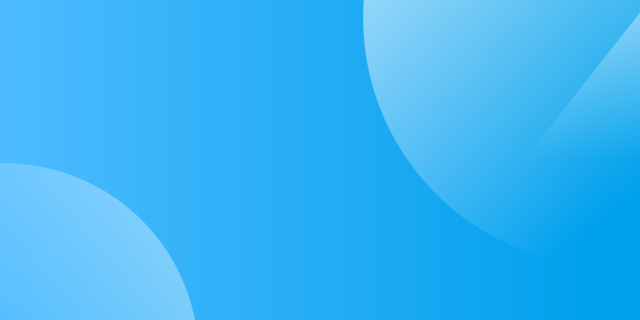
Give the GLSL for this background, as a Shadertoy shader.

```glsl
// Blue backdrop with two translucent discs and a pale diagonal facet.
// A horizontal gradient is veiled with white inside circle distance fields;
// each veil has an opacity that varies linearly across the canvas.

// Positions are in canvas heights, with the origin at the lower left.
const vec3 SKY_LEFT  = vec3(0.305, 0.735, 1.000);
const vec3 SKY_RIGHT = vec3(0.000, 0.630, 0.925);
const float SKY_END  = 1.85;

const vec2 BIG_CENTER    = vec2(1.911, 0.943);
const float BIG_RADIUS   = 0.776;
const vec2 BIG_ANCHOR    = vec2(1.172, 0.987);
const float BIG_OPACITY  = 0.50;
const vec2 BIG_SLOPE     = vec2(-0.305, 0.42);

const vec2 SMALL_CENTER   = vec2(0.013, -0.118);
const float SMALL_RADIUS  = 0.608;
const float SMALL_OPACITY = 0.05;
const vec2 SMALL_SLOPE    = vec2(0.48, 0.26);

const vec2 FACET_POINT    = vec2(2.0, 0.961);
const vec2 FACET_NORMAL   = vec2(0.786, -0.619);
const float FACET_OPACITY = 0.28;
const float FACET_BOTTOM  = 0.50;

// Coverage of the region where the signed distance is negative
float coverage(float dist, float pixel) {
    return 1.0 - smoothstep(-0.75 * pixel, 0.75 * pixel, dist);
}

float disc(vec2 p, vec2 center, float radius, float pixel) {
    return coverage(length(p - center) - radius, pixel);
}

vec3 veil(vec3 color, float opacity) {
    return mix(color, vec3(1.0), clamp(opacity, 0.0, 1.0));
}

void mainImage(out vec4 fragColor, in vec2 fragCoord) {
    float pixel = 1.0 / iResolution.y;
    vec2 p = fragCoord * pixel;

    // Base gradient
    vec3 color = mix(SKY_LEFT, SKY_RIGHT, clamp(p.x / SKY_END, 0.0, 1.0));

    // Lower left disc
    float smallOpacity = SMALL_OPACITY + dot(p, SMALL_SLOPE);
    color = veil(color, smallOpacity * disc(p, SMALL_CENTER, SMALL_RADIUS, pixel));

    // Upper right disc with its facet, which fades out downward
    float bigOpacity = max(BIG_OPACITY + dot(p - BIG_ANCHOR, BIG_SLOPE), 0.0);
    float facetFade = clamp((p.y - FACET_BOTTOM) / (FACET_POINT.y - FACET_BOTTOM), 0.0, 1.0);
    float facet = coverage(-dot(p - FACET_POINT, FACET_NORMAL), pixel) * facetFade;
    bigOpacity += FACET_OPACITY * facet;
    color = veil(color, bigOpacity * disc(p, BIG_CENTER, BIG_RADIUS, pixel));

    fragColor = vec4(color, 1.0);
}
```
